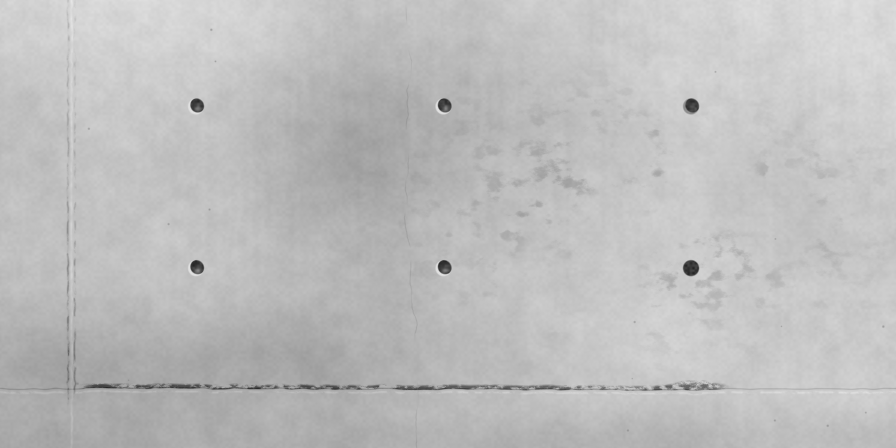
This texture is drawn by a Shadertoy shader. Its source:

```glsl
// Cast concrete wall with two rows of three tie holes, formwork joints and a hairline crack.

float hash(vec2 p) {
    return fract(sin(dot(p, vec2(127.1, 311.7))) * 43758.5453);
}

float noise(vec2 p) {
    vec2 i = floor(p), f = fract(p);
    f = f * f * (3.0 - 2.0 * f);
    return mix(mix(hash(i), hash(i + vec2(1, 0)), f.x),
               mix(hash(i + vec2(0, 1)), hash(i + vec2(1, 1)), f.x), f.y);
}

float fbm(vec2 p) {
    float sum = 0.0, amp = 0.5;
    for (int i = 0; i < 5; i++) {
        sum += amp * noise(p);
        p = mat2(1.6, 1.2, -1.2, 1.6) * p + 7.3;
        amp *= 0.5;
    }
    return sum;
}

// Soft elliptical spot
float spot(vec2 p, vec2 center, vec2 size) {
    vec2 d = (p - center) / size;
    return exp(-dot(d, d));
}

// Antialiased line of a given half width
float line(float d, float halfWidth, float aa) {
    return 1.0 - smoothstep(halfWidth - aa, halfWidth + aa, abs(d));
}

// Cloudy slab surface with stains, streaks and grain
float concrete(vec2 p) {
    float tone = 0.762 + 0.11 * (fbm(p * 4.0) - 0.48);
    tone += 0.06 * (fbm(p * 28.0) - 0.48);
    tone += 0.02 * (noise(p * vec2(75.0, 4.0)) - 0.5) * noise(p * 5.0 + 3.0);
    tone += 0.025 * (noise(p * 150.0) - 0.5);
    tone += 0.06 * smoothstep(0.7, 1.0, p.y);
    tone += 0.03 * smoothstep(1.1, 1.8, p.x);
    tone -= 0.11 * spot(p, vec2(0.83, 0.66), vec2(0.28, 0.32));
    tone -= 0.12 * spot(p, vec2(0.35, 0.18), vec2(0.6, 0.13));
    tone -= 0.06 * smoothstep(0.12, 0.0, p.y);
    // Small broken weathering marks on the right
    float blotch = smoothstep(0.5, 0.72, fbm(p * vec2(30.0, 44.0) + 4.0));
    blotch *= smoothstep(0.3, 0.65, fbm(p * 8.0 + 2.0));
    tone -= 0.16 * blotch * spot(p, vec2(1.45, 0.52), vec2(0.42, 0.24));
    return tone;
}

// Rare air pockets, one candidate per cell
float pores(vec2 p, float aa) {
    vec2 cell = floor(p * 9.0);
    vec2 center = 0.2 + 0.6 * vec2(hash(cell), hash(cell + 31.0));
    float radius = 0.001 + 0.0015 * hash(cell + 57.0);
    float d = length(fract(p * 9.0) - center) / 9.0;
    return step(0.92, hash(cell + 83.0)) * (1.0 - smoothstep(radius - aa, radius + aa, d));
}

void mainImage(out vec4 fragColor, in vec2 fragCoord) {
    vec2 p = fragCoord / iResolution.y;
    float aa = 1.0 / iResolution.y;
    float tone = concrete(p);
    tone = mix(tone, 0.45, 0.5 * pores(p, aa));

    // Hairline crack, faint and broken
    float crackX = 0.912 + 0.02 * smoothstep(0.5, 0.0, p.y) + 0.03 * (fbm(vec2(p.y * 14.0, 2.0)) - 0.48);
    tone -= 0.07 * line(p.x - crackX, 0.001, 0.002) * smoothstep(0.25, 0.7, noise(p * 30.0));

    // Vertical joint: ragged dark edge beside a pale ridge
    float wobble = 0.003 * (noise(vec2(p.y * 90.0, 1.0)) - 0.5);
    float wear = smoothstep(0.3, 0.7, fbm(p * vec2(90.0, 70.0)));
    float low = smoothstep(0.08, 0.14, p.y) * mix(1.0, 0.5, smoothstep(0.2, 0.8, p.y));
    tone -= 0.26 * low * (0.2 + wear) * line(p.x - 0.152 - wobble, 0.0015, 0.003);
    tone -= 0.22 * low * wear * line(p.x - 0.167 + wobble, 0.0015, 0.003);
    tone += 0.07 * line(p.x - 0.160 - wobble, 0.002, 0.003) * (0.5 + 0.5 * wear);

    // Horizontal joint: thin crumbled band, strongest along the middle
    float rough = fbm(p * vec2(75.0, 130.0));
    float span = smoothstep(0.16, 0.22, p.x) * (1.0 - smoothstep(1.58, 1.64, p.x));
    float jointY = 0.132 + 0.003 * (noise(vec2(p.x * 40.0, 5.0)) - 0.5) - 0.003 * span * (p.x - 0.9);
    float bump = 0.012 * spot(p, vec2(1.55, p.y), vec2(0.05, 1.0));
    float band = line(p.y - jointY - 0.004 - 0.5 * bump, 0.004 + 0.5 * bump, 0.004);
    tone -= 0.38 * span * band * smoothstep(0.3, 0.65, rough);
    tone -= (0.12 + 0.28 * span * rough) * line(p.y - jointY, 0.0012, 0.002);
    tone += 0.07 * line(p.y - jointY + 0.008, 0.002, 0.003) * smoothstep(0.25, 0.6, rough);

    // Tie holes: dark recess, grey floor and a lit lower left lip
    for (int i = 0; i < 6; i++) {
        vec2 id = vec2(i % 3, i / 3);
        vec2 q = p - vec2(0.4375, 0.4015) - id * vec2(0.5525, 0.361);
        float r = length(q);
        float lit = id.x < 1.5 ? 1.0 : 0.5 * id.y;
        float bowl = 0.14 + 0.14 * noise(q * 180.0 + id * 9.0);
        bowl += 0.25 * lit * spot(q, vec2(0.004, -0.005), vec2(0.008));
        float lip = smoothstep(0.0145, 0.0185, length(q - vec2(0.004, 0.003)));
        bowl = mix(bowl, 0.88, lit * lip);
        tone = mix(tone, bowl, 1.0 - smoothstep(0.0178 - aa, 0.0178 + aa, r));
    }

    fragColor = vec4(vec3(clamp(tone, 0.0, 1.0)), 1.0);
}
```
